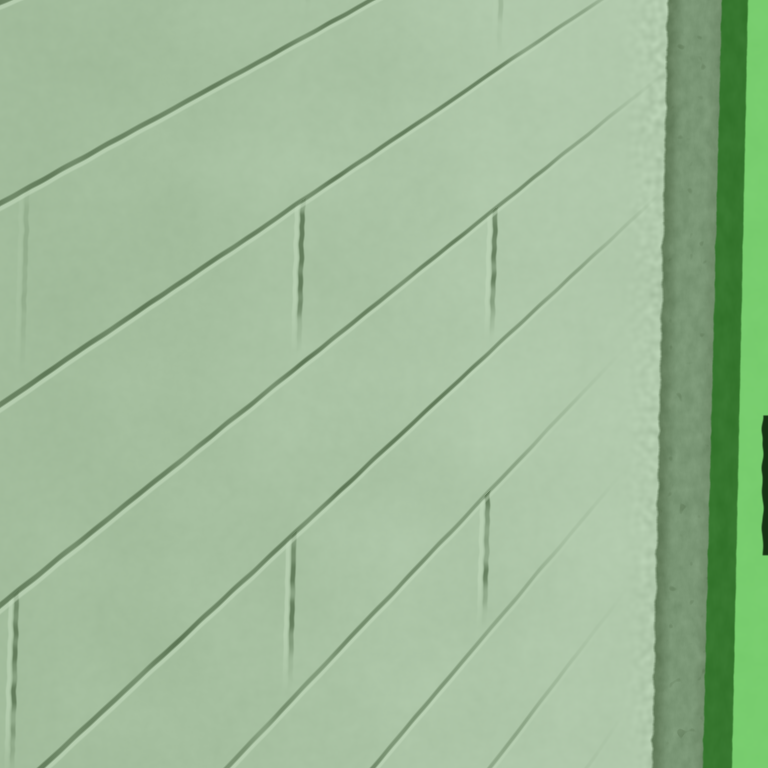
A WebGL 2 fragment shader for this texture:

```glsl
#version 300 es
precision highp float;
// Painted block wall receding to the right, ending at a rough jamb and green trim.
// Courses and staggered joints come from a perspective map of the canvas; each
// groove is a dark band with a lit lip, broken up by gradient noise.
uniform vec2 u_resolution;
out vec4 outColor;

const vec3 PAINT_SHADE = vec3(0.635, 0.738, 0.610);
const vec3 PAINT_LIGHT = vec3(0.695, 0.790, 0.675);
const vec3 GROOVE = vec3(0.36, 0.46, 0.33);
const vec3 LIP = vec3(0.76, 0.85, 0.735);
const vec3 JAMB = vec3(0.48, 0.59, 0.46);
const vec3 JAMB_DARK = vec3(0.38, 0.48, 0.35);
const vec3 TRIM_DARK = vec3(0.21, 0.46, 0.18);
const vec3 TRIM_BRIGHT = vec3(0.47, 0.80, 0.43);
const vec3 CHIP = vec3(0.09, 0.20, 0.08);

vec2 hashGradient(vec2 cell) {
  vec2 h = vec2(dot(cell, vec2(127.1, 311.7)), dot(cell, vec2(269.5, 183.3)));
  return 2.0 * fract(sin(h) * 43758.5) - 1.0;
}

// Gradient noise, roughly -0.7 to 0.7
float noise(vec2 p) {
  vec2 i = floor(p), f = fract(p);
  vec2 w = f * f * f * (f * (f * 6.0 - 15.0) + 10.0);
  vec2 e = vec2(0.0, 1.0);
  float low = mix(dot(hashGradient(i), f),
                  dot(hashGradient(i + e.yx), f - e.yx), w.x);
  float high = mix(dot(hashGradient(i + e), f - e),
                   dot(hashGradient(i + e.yy), f - e.yy), w.x);
  return mix(low, high, w.y);
}

float fbm(vec2 p) {
  float sum = 0.0, gain = 0.5;
  for (int i = 0; i < 4; i++) {
    sum += gain * noise(p);
    p = p * 2.03 + 17.3;
    gain *= 0.5;
  }
  return sum;
}

// Soft band of given half width around zero
float band(float d, float halfWidth, float soft) {
  return 1.0 - smoothstep(halfWidth - soft, halfWidth + soft, abs(d));
}

// Coverage of everything right of an edge
float beyond(float x, float edge, float soft) {
  return smoothstep(edge - soft, edge + soft, x);
}

// Dark groove plus a lit lip shifted to one side
vec3 carve(vec3 base, float d, float width, float lipOffset, vec2 strength, float soft) {
  base = mix(base, LIP, strength.y * band(d - lipOffset, width * 0.85, soft));
  return mix(base, GROOVE, strength.x * band(d, width, soft));
}

vec3 blockWall(vec2 p, float soft) {
  float mottle = fbm(p * 7.0);
  float grain = fbm(p * 65.0);
  vec3 color = mix(PAINT_SHADE, PAINT_LIGHT, smoothstep(0.0, 0.9, p.x + 0.25 * mottle));
  color += 0.025 * mottle + 0.022 * grain;

  // Perspective course coordinate, counted downward
  float spacing = 0.2617 - 0.127 * p.x;
  float course = (p.y - 0.003 + 0.42 * p.x) / spacing;
  float line = round(course);
  float row = floor(course);

  // Staggered upright joints, half a block apart on alternate courses
  float x = p.x + 0.026 * (p.y - 0.38) + 0.0025 * noise(vec2(p.y * 55.0, row));
  float depth = 2.057 - x;
  float column = (1.0 / depth - 0.4938) / 0.213 + 0.5 * mod(row + 1.0, 2.0);
  float jointDist = (column - round(column)) * 0.213 * depth * depth;
  float wear = smoothstep(-0.35, 0.2, noise(vec2(p.y * 38.0, row * 5.7)));
  float jointFade = mix(0.22, 1.0, smoothstep(0.9, 2.0, row))
                  * (1.0 - smoothstep(0.5, 0.95, fract(course)))
                  * (1.0 - smoothstep(0.68, 0.76, p.x));
  color = carve(color, jointDist, 0.0030, -0.0075,
                jointFade * vec2(0.35 + 0.55 * wear, 0.55), soft);

  // Course grooves thin and fill with paint toward the far end
  float slope = 0.42 + 0.127 * line;
  float wobble = 0.0014 * noise(vec2(p.x * 32.0, line * 3.7));
  float lineDist = (course - line) * spacing / sqrt(1.0 + slope * slope) + wobble;
  float lower = smoothstep(4.0, 5.0, line);
  float fadeEnd = 0.89 - 0.06 * lower;
  float fade = 1.0 - smoothstep(fadeEnd - 0.28, fadeEnd, p.x);
  float patchy = 0.8 + 0.45 * noise(vec2(p.x * 24.0, line * 9.1));
  float width = mix(0.0033, 0.0019, p.x);
  vec2 strength = fade * vec2(patchy * (1.0 - 0.25 * lower), 0.6);
  color = carve(color, lineDist, width, width * 1.9, strength, soft);

  // Bumpy paint beside the corner
  return color + 0.10 * noise(p * 95.0) * smoothstep(0.80, 0.87, p.x);
}

vec3 jamb(vec2 p, float edge, float farEdge) {
  float across = (p.x - edge) / (farEdge - edge);
  float shade = (1.0 - smoothstep(0.0, 0.35, across)) + 0.35 * smoothstep(0.75, 1.0, across);
  float speck = smoothstep(0.30, 0.5, noise(p * 75.0));
  vec3 color = mix(JAMB, JAMB_DARK, clamp(shade + 0.5 * speck, 0.0, 1.0));
  return color + 0.10 * fbm(p * vec2(70.0, 45.0));
}

void main() {
  vec2 uv = gl_FragCoord.xy / u_resolution;
  vec2 p = vec2(uv.x, 1.0 - uv.y);  // measured down from the top
  float soft = max(0.0016, 0.8 / u_resolution.y);

  // Nearly upright boundaries, leaning left toward the bottom
  float rough = 0.007 * fbm(vec2(p.y * 45.0, 2.0));
  float wallEnd = 0.870 - 0.021 * p.y + rough;
  float jambEnd = 0.940 - 0.025 * p.y + 0.5 * rough;
  float trimEnd = 0.974 - 0.021 * p.y + 0.25 * rough;

  vec3 color = blockWall(p, soft);
  color = mix(color, jamb(p, wallEnd, jambEnd), beyond(p.x, wallEnd, 1.5 * soft));
  vec3 darkTrim = TRIM_DARK + 0.06 * fbm(p * vec2(60.0, 30.0));
  color = mix(color, darkTrim, beyond(p.x, jambEnd, soft));
  vec3 brightTrim = TRIM_BRIGHT + 0.03 * fbm(p * 25.0);
  color = mix(color, brightTrim, beyond(p.x, trimEnd, soft));

  // Ragged dark chip cut off by the right border
  float chipEdge = 0.993 + 0.006 * noise(vec2(p.y * 40.0, 8.0));
  float chip = beyond(p.x, chipEdge, soft) * band(p.y - 0.632, 0.091, soft);
  color = mix(color, CHIP, chip);
  outColor = vec4(clamp(color, 0.0, 1.0), 1.0);
}
```
